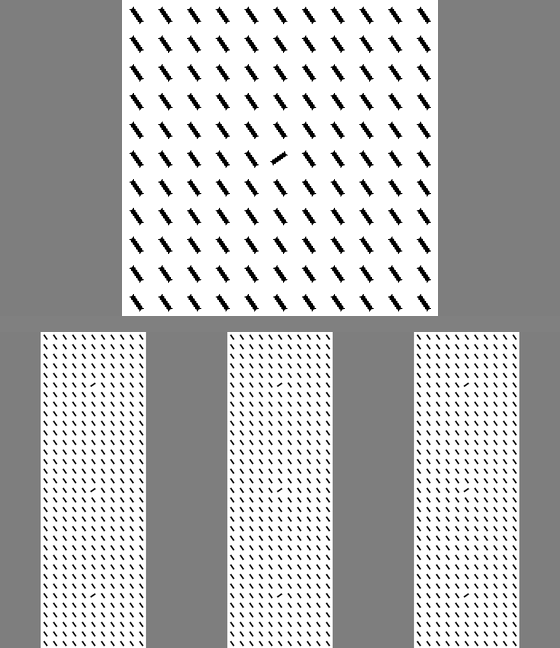
Top, the tile; bottom, the same tile 3 across and 3 down.
Write a WebGL 1 fragment shader that draws this pattern.

```glsl
precision highp float;

uniform vec2 u_resolution;

const float GRID_COUNT = 11.0;                      // bars across and down the panel
const vec2 ODD_CELL = vec2(5.0, 5.0);               // cell holding the turned bar
const vec2 BAR_OFFSET = vec2(0.010, -0.038);        // lengths below are in cells
const vec2 BAR_HALF_SIZE = vec2(0.300, 0.079);
const float BAR_SLOPE = -0.960;                     // radians
const float RIPPLE_PERIOD = 0.100;
const float RIPPLE_DEPTH = 0.012;
const vec3 MARGIN_COLOR = vec3(0.494);
const vec3 PANEL_COLOR = vec3(1.0);
const vec3 BAR_COLOR = vec3(0.005);
const float TAU = 6.2831853;

float boxDistance(vec2 p, vec2 halfSize) {
  vec2 d = abs(p) - halfSize;
  return length(max(d, 0.0)) + min(max(d.x, d.y), 0.0);
}

// Slanted bar with scalloped long sides and slightly barbed ends
float barDistance(vec2 p) {
  p -= BAR_OFFSET;
  vec2 along = vec2(cos(BAR_SLOPE), sin(BAR_SLOPE));
  vec2 q = vec2(dot(p, along), dot(p, vec2(-along.y, along.x)));
  vec2 ripple = vec2(-cos(TAU * 0.5 * q.y / BAR_HALF_SIZE.y),
                     cos(TAU * q.x / RIPPLE_PERIOD));
  return boxDistance(q, BAR_HALF_SIZE + RIPPLE_DEPTH * ripple);
}

float coverage(float dist, float pixel) {
  return clamp(0.5 - dist / pixel, 0.0, 1.0);
}

void main() {
  // Square panel of full height, centred between the margins
  vec2 uv = gl_FragCoord.xy / u_resolution.y;
  uv.x -= 0.5 * (u_resolution.x / u_resolution.y - 1.0);
  float pixel = 1.0 / u_resolution.y;
  float panel = coverage(abs(uv.x - 0.5) - 0.5, pixel);

  // Grid of bars, with one cell turned a quarter
  vec2 grid = uv * GRID_COUNT;
  vec2 cell = floor(grid);
  vec2 p = fract(grid) - 0.5;
  if (distance(cell, ODD_CELL) < 0.5) p = vec2(-p.y, p.x);
  float bar = coverage(barDistance(p), pixel * GRID_COUNT);

  vec3 color = mix(PANEL_COLOR, BAR_COLOR, bar);
  gl_FragColor = vec4(mix(MARGIN_COLOR, color, panel), 1.0);
}
```
